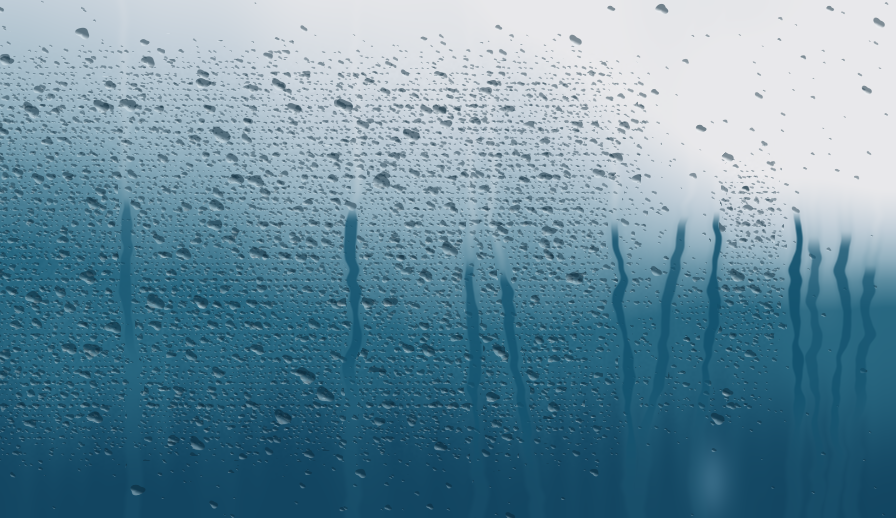
A Shadertoy shader for this texture:

```glsl
// Misted window with condensation beads and dark runnels over a teal-to-white haze.

const float ASPECT = 1.73;
const vec3 DEEP = vec3(0.07, 0.27, 0.38);
const vec3 TEAL = vec3(0.16, 0.41, 0.51);
const vec3 HAZE = vec3(0.91, 0.91, 0.92);
const int RUNNELS = 11;

// Each runnel: top x, bottom x, top depth, bottom depth (fractions of the canvas).
const vec4 PATHS[RUNNELS] = vec4[RUNNELS](
    vec4(.142, .147, .39, .68), vec4(.396, .393, .41, .76),
    vec4(.526, .533, .51, .90), vec4(.560, .594, .53, .89),
    vec4(.690, .704, .44, .91), vec4(.762, .722, .43, .84),
    vec4(.800, .783, .42, .80), vec4(.889, .887, .42, .84),
    vec4(.909, .910, .47, .90), vec4(.944, .933, .46, .88),
    vec4(.973, .956, .52, .80));
const float STRENGTHS[RUNNELS] = float[RUNNELS](
    .50, .78, .70, .78, .85, .72, .88, .92, .60, .75, .65);

float hash(vec2 p) {
    return fract(sin(dot(p, vec2(127.1, 311.7))) * 43758.5453);
}

float noise(vec2 p) {
    vec2 i = floor(p), f = fract(p);
    f = f * f * (3.0 - 2.0 * f);
    return mix(mix(hash(i), hash(i + vec2(1, 0)), f.x),
               mix(hash(i + vec2(0, 1)), hash(i + vec2(1, 1)), f.x), f.y);
}

float band(float lo, float hi, float soft, float x) {
    return smoothstep(lo - soft, lo + soft, x) * (1.0 - smoothstep(hi - soft, hi + soft, x));
}

// Tone 0 is the deep base, tone 1 the white haze.
vec3 palette(float t) {
    vec3 c = mix(DEEP, TEAL, smoothstep(0.0, 0.30, t));
    c = mix(c, vec3(.36, .55, .63), clamp((t - .30) / .20, 0.0, 1.0));
    c = mix(c, vec3(.57, .69, .75), clamp((t - .50) / .15, 0.0, 1.0));
    c = mix(c, vec3(.76, .81, .85), clamp((t - .65) / .18, 0.0, 1.0));
    return mix(c, HAZE, clamp((t - .83) / .16, 0.0, 1.0));
}

// The haze reaches lower and ends more sharply toward the right.
float hazeTone(float u, float depth) {
    float left = 1.0 - smoothstep(0.0, 0.5, u);
    float right = smoothstep(0.5, 0.88, u);
    float low = 0.66 - 0.16 * left - 0.06 * right;
    float high = -0.02 - 0.13 * left + 0.35 * right;
    float rise = clamp((low - depth) / (low - high), 0.0, 1.0);
    rise = (1.0 - pow(1.0 - rise, 1.5)) * (1.0 - 0.12 * left);
    float base = mix(0.03, 0.30, 1.0 - smoothstep(0.58, 1.0, depth));
    return base + 0.70 * rise;
}

// Returns coverage and light direction of one bead per cell.
vec2 beads(vec2 q, float cell, float density, float seed, float aa) {
    vec2 g = q / cell;
    g.x += 7.0 * hash(vec2(floor(g.y), seed));
    vec2 id = floor(g) + seed * 17.0;
    float pick = hash(id), kind = hash(id + 3.7);
    vec2 d = fract(g) - 0.5 - 0.32 * (vec2(hash(id + 5.1), hash(id + 9.3)) - 0.5);
    d.y *= mix(0.9, 1.5, kind);
    d.x += (kind - 0.5) * 0.5 * d.y;
    float a = atan(d.y, d.x + 1e-5);
    float r = mix(0.14, 0.33, hash(id + 1.9));
    r *= 1.0 + 0.16 * sin(2.0 * a + 6.3 * pick) + 0.12 * sin(3.0 * a + 9.0 * kind);
    float edge = aa / cell;
    float cover = 1.0 - smoothstep(r - edge, r + edge, length(d));
    return vec2(cover * step(pick, density), dot(d / r, vec2(-0.45, 0.89)));
}

// Returns dark core, cleared band and pale streak above the core.
vec3 runnel(vec2 q, vec4 path, float seed, float aa) {
    float along = (q.y - path.z) / (path.w - path.z);
    float x = ASPECT * mix(path.x, path.y, clamp(along, -0.3, 1.2));
    x += 0.016 * (noise(vec2(q.y * 17.0, seed)) - 0.5);
    x += 0.007 * (noise(vec2(q.y * 48.0, seed + 4.0)) - 0.5);
    float width = mix(0.003, 0.011, noise(vec2(q.y * 23.0, seed + 9.0)));
    float dist = abs(q.x - x);
    float span = smoothstep(-0.04, 0.06, along) * (1.0 - smoothstep(0.72, 1.12, along));
    float core = (1.0 - smoothstep(width - aa, width + aa + 0.002, dist)) * span;
    float clear = (1.0 - smoothstep(0.008, 0.021, dist)) * smoothstep(-0.4, 0.0, along);
    float pale = exp(-dist * dist / 0.00008) * (1.0 - smoothstep(-0.2, 0.12, along));
    return vec3(core, clear, pale);
}

void mainImage(out vec4 fragColor, in vec2 fragCoord) {
    vec2 uv = fragCoord / iResolution.xy;
    float u = uv.x, depth = 1.0 - uv.y;
    vec2 q = vec2(u * ASPECT, depth);
    float aa = 0.8 / iResolution.y;

    // Soft background with cloudy unevenness and vertical wipe marks.
    float tone = hazeTone(u, depth) + 0.06 * (noise(q * vec2(7.0, 5.0)) - 0.5);
    tone += 0.05 * (noise(vec2(q.x * 38.0, q.y * 2.5)) - 0.5) * smoothstep(0.3, 0.7, depth);
    vec3 col = palette(tone);
    vec2 glow = (q - vec2(1.375, 0.93)) / vec2(0.035, 0.07);
    col += 0.13 * exp(-dot(glow, glow));

    // Runnels gather their darkness, cleared glass and pale upper streaks.
    float core = 0.0, clear = 0.0, pale = 0.0;
    for (int i = 0; i < RUNNELS; i++) {
        vec3 r = runnel(q, PATHS[i], float(i) * 13.0, aa);
        core = max(core, r.x * STRENGTHS[i]);
        clear = max(clear, r.y);
        pale = max(pale, r.z * STRENGTHS[i]);
    }
    col = mix(col, HAZE, 0.30 * pale);
    col = mix(col, TEAL, 0.18 * clear * smoothstep(0.35, 0.55, depth));

    // Beads, from fine mist to large drops, where the glass is wet.
    float patchRight = band(0.80, 0.87, 0.015, u) * band(0.33, 0.68, 0.08, depth);
    float wet = max(1.0 - smoothstep(0.62, 0.76, u), patchRight);
    wet = max(wet, 0.45 * band(0.5, 0.82, 0.06, depth) * (1.0 - smoothstep(0.8, 0.9, u)));
    wet *= band(0.13, 0.86, 0.08, depth) * (1.0 - 0.85 * clear);
    float busy = band(0.3, 0.62, 0.12, depth) * band(0.2, 0.7, 0.15, u);
    for (int i = 0; i < 5; i++) {
        float size = float(i);
        float cell = 0.0105 * pow(1.45, size);
        float density = mix(0.85, 0.20, size / 4.0) + 0.14 * busy;
        vec2 b = beads(q, cell, density * wet, size + 1.0, aa);
        vec3 shadow = mix(col * 0.62, DEEP, 0.35);
        vec3 shine = mix(col, vec3(0.93, 0.96, 0.97), 0.42);
        vec3 bead = mix(shadow, shine, smoothstep(-0.1, 0.75, b.y));
        col = mix(col, bead, b.x * mix(0.55, 0.9, size / 4.0));
    }

    col = mix(col, vec3(0.07, 0.32, 0.43), core);
    col += 0.025 * (noise(q * 210.0) - 0.5) * wet;
    fragColor = vec4(clamp(col, 0.0, 1.0), 1.0);
}
```
